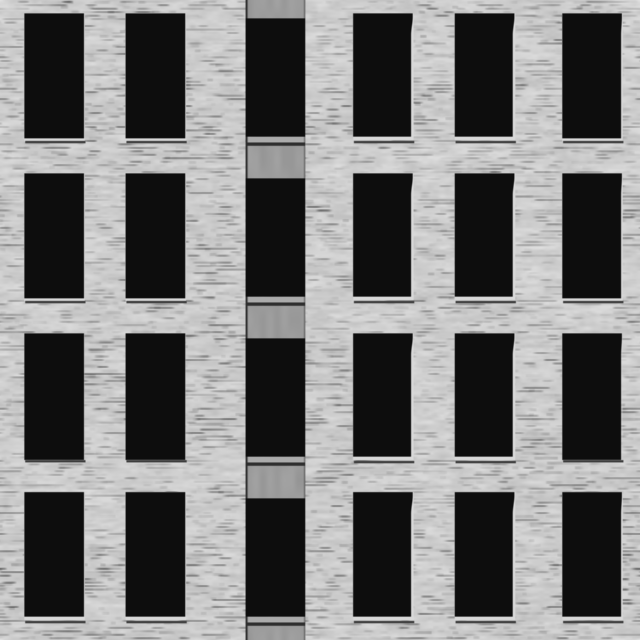
A WebGL 1 fragment shader for this texture:

```glsl
precision highp float;

uniform vec2 u_resolution;

// Facade layout: one bay is 128 by 192 units, the canvas is 768 units wide
const vec2 BAYS = vec2(6.0, 4.0);
const vec2 BAY_SIZE = vec2(128.0, 192.0);
const float HALF_WIDTH = 35.8;
const float STRIP_COLUMN = 2.0;

const vec3 GLASS = vec3(0.05);
const vec3 SILL_LIGHT = vec3(0.85);
const vec3 SILL_SHADOW = vec3(0.24);
const vec3 PANEL = vec3(0.61);
const vec3 PANEL_SILL = vec3(0.67);
const vec3 FRAME = vec3(0.18);

float hash(vec2 p) {
  vec3 q = fract(p.xyx * 0.1031);
  q += dot(q, q.yzx + 33.33);
  return fract((q.x + q.y) * q.z);
}

// Value noise that wraps after a whole number of cells
float wrapNoise(vec2 uv, vec2 cells) {
  vec2 p = uv * cells;
  vec2 i = floor(p);
  vec2 f = p - i;
  f = f * f * (3.0 - 2.0 * f);
  vec2 a = mod(i, cells);
  vec2 b = mod(i + 1.0, cells);
  float low = mix(hash(a), hash(vec2(b.x, a.y)), f.x);
  float high = mix(hash(vec2(a.x, b.y)), hash(b), f.x);
  return mix(low, high, f.y);
}

// Thin horizontal marks, shifted at random in every brick course
float courseMarks(vec2 uv, vec2 cells, float threshold) {
  float course = mod(floor(uv.y * cells.y), cells.y);
  float x = uv.x * cells.x + hash(vec2(course, 7.0)) * cells.x;
  float i = floor(x);
  float a = hash(vec2(mod(i, cells.x), course + 31.0));
  float b = hash(vec2(mod(i + 1.0, cells.x), course + 31.0));
  float tone = mix(a, b, smoothstep(0.1, 0.9, x - i));
  float h = fract(uv.y * cells.y);
  return smoothstep(threshold, 1.0, tone) * smoothstep(0.0, 0.4, h) * (1.0 - smoothstep(0.6, 1.0, h));
}

float band(float x, float low, float high, float soft) {
  return smoothstep(low - soft, low + soft, x) * (1.0 - smoothstep(high - soft, high + soft, x));
}

float box(vec2 p, vec2 low, vec2 high, float soft) {
  return band(p.x, low.x, high.x, soft) * band(p.y, low.y, high.y, soft);
}

// Uneven spacing of the window columns
float columnCenter(float column) {
  float shift = column < 1.0 ? 1.0 : column < 2.0 ? -5.5 : column < 3.0 ? 10.5
    : column < 4.0 ? 11.5 : column < 5.0 ? 5.5 : 6.5;
  return 0.5 * BAY_SIZE.x + shift;
}

vec3 brickWall(vec2 uv) {
  float broad = wrapNoise(uv, vec2(9.0, 18.0));
  float tone = 0.88 - 0.08 * wrapNoise(uv, vec2(36.0, 150.0));
  tone -= 0.04 * wrapNoise(uv, vec2(110.0, 240.0)) + 0.03 * broad;
  tone -= (0.10 + 0.20 * broad) * courseMarks(uv, vec2(44.0, 184.0), 0.55);
  tone -= 0.14 * broad * courseMarks(uv, vec2(72.0, 132.0), 0.6);
  return vec3(tone);
}

vec3 plainWindow(vec3 color, vec2 p, vec2 bay, float soft) {
  float raised = step(2.5, bay.x) * step(bay.x, 4.5);
  float lowest = step(bay.y, 0.5);
  float worn = step(0.5, bay.y) * step(bay.y, 1.5) * (1.0 - raised);
  float bottom = 26.0 + 2.0 * max(raised, lowest) - 2.0 * worn;
  float top = 176.0 + 1.5 * lowest;
  float shadow = 21.5 + 1.0 * worn;

  // Light reveal and sill below the opening
  float reveal = box(p, vec2(-HALF_WIDTH, bottom - 4.0), vec2(HALF_WIDTH + 1.0, top), soft);
  color = mix(color, SILL_LIGHT, reveal * (1.0 - 0.6 * worn));
  float under = box(p, vec2(-HALF_WIDTH + 1.0, shadow - 1.4), vec2(HALF_WIDTH + 1.8, shadow + 1.4), soft);
  color = mix(color, SILL_SHADOW, under);

  // Opening with a right edge that tapers below its top corner
  float slant = (1.0 + raised) * step(2.5, bay.x) * (1.0 - smoothstep(top - 26.0, top - 4.0, p.y));
  float opening = box(p, vec2(-HALF_WIDTH, bottom), vec2(HALF_WIDTH - slant, top), soft);
  return mix(color, GLASS, opening);
}

vec3 panelStrip(vec3 color, vec2 p, vec2 uv, float soft) {
  // Panel between storeys with dark side frames
  float grain = wrapNoise(uv, vec2(90.0, 24.0)) - 0.5;
  vec3 strip = PANEL + 0.05 * grain;
  strip = mix(strip, PANEL_SILL, band(p.y, 21.0, 28.0, soft));
  strip = mix(strip, FRAME, band(p.y, 17.0, 21.0, soft));
  strip = mix(strip, FRAME, 1.0 - smoothstep(2.0 - soft, 2.8 + soft, p.x + HALF_WIDTH));
  strip = mix(strip, FRAME, 0.7 * smoothstep(-2.0 - soft, soft, p.x - HALF_WIDTH));
  strip = mix(strip, GLASS, band(p.y, 28.0, 170.0, soft));
  return mix(color, strip, band(p.x, -HALF_WIDTH, HALF_WIDTH, soft));
}

void main() {
  vec2 uv = gl_FragCoord.xy / u_resolution;
  vec2 bay = floor(uv * BAYS);
  vec2 p = fract(uv * BAYS) * BAY_SIZE;
  p.x -= columnCenter(bay.x);
  float unitsPerPixel = BAYS.x * BAY_SIZE.x / min(u_resolution.x, u_resolution.y);
  float soft = max(1.2, 0.75 * unitsPerPixel);

  vec3 color = brickWall(uv);
  if (bay.x == STRIP_COLUMN) color = panelStrip(color, p, uv, soft);
  else color = plainWindow(color, p, bay, soft);
  gl_FragColor = vec4(color, 1.0);
}
```
